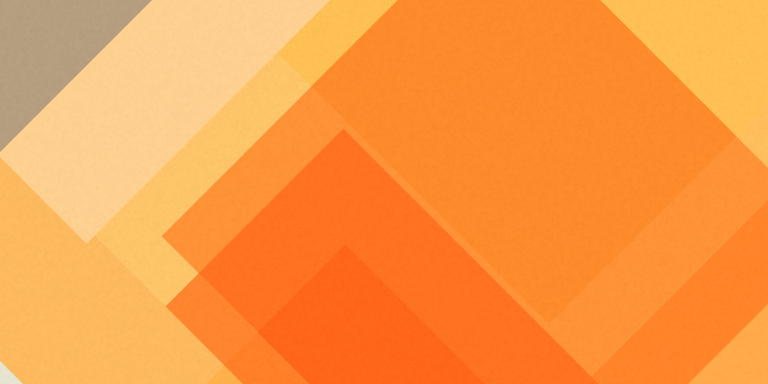
This background is drawn by a Shadertoy shader. Its source:

```glsl
const float FAR = 9.0;

float hash(vec2 cell) {
    vec3 q = fract(vec3(cell.xyx) * 0.1031);
    q += dot(q, q.yzx + 33.33);
    return fract((q.x + q.y) * q.z);
}

float valueNoise(vec2 p) {
    vec2 cell = floor(p), f = fract(p);
    f = f * f * (3.0 - 2.0 * f);
    float low = mix(hash(cell), hash(cell + vec2(1, 0)), f.x);
    float high = mix(hash(cell + vec2(0, 1)), hash(cell + vec2(1, 1)), f.x);
    return mix(low, high, f.y);
}

// Coverage of an axis-aligned box in diagonal coordinates
float boxMask(vec2 d, vec2 lo, vec2 hi, float soft) {
    vec2 inside = min(d - lo, hi - d);
    return smoothstep(-soft, soft, min(inside.x, inside.y));
}

vec3 panel(vec3 under, vec2 d, vec2 lo, vec2 hi, vec3 tint, float soft) {
    return mix(under, tint, boxMask(d, lo, hi, soft));
}

// Pale and yellow sheets at the back
vec3 backSheets(vec2 d, float soft) {
    vec3 yellow = vec3(0.996, 0.749, 0.329);
    vec3 honey = vec3(0.992, 0.769, 0.408);
    vec3 amber = vec3(0.992, 0.725, 0.365);
    vec3 warmAmber = vec3(0.996, 0.690, 0.290);
    vec3 peach = vec3(0.992, 0.816, 0.565);
    vec3 taupe = vec3(0.710, 0.620, 0.500);
    vec3 ivory = vec3(0.900, 0.890, 0.820);

    vec3 col = yellow;
    col = panel(col, d, vec2(0.860, -0.367), vec2(FAR, 0.586), honey, soft);
    col = panel(col, d, vec2(0.396, -FAR), vec2(FAR, -0.367), amber, soft);
    col = panel(col, d, vec2(1.536, -FAR), vec2(FAR, -0.367), warmAmber, soft);
    col = panel(col, d, vec2(0.396, -0.409), vec2(0.860, FAR), peach, soft);
    col = panel(col, d, vec2(-FAR), vec2(0.396, FAR), taupe, soft);
    col = panel(col, d, vec2(-FAR), vec2(FAR, -0.940), ivory, soft);
    return panel(col, d, vec2(2.276, 1.5625), vec2(FAR), vec3(0.996, 0.745, 0.360), soft);
}

// Large orange sheet with its darker overlaps
vec3 orangeSheets(vec3 col, vec2 d, float soft) {
    vec3 tangerine = vec3(0.998, 0.573, 0.212);
    vec3 orange = vec3(0.992, 0.545, 0.173);
    vec3 deepOrange = vec3(0.998, 0.518, 0.165);
    vec3 apricot = vec3(0.998, 0.663, 0.290);

    col = panel(col, d, vec2(1.036, -0.194), vec2(FAR, 1.5625), tangerine, soft);
    col = panel(col, d, vec2(1.036, 0.586), vec2(2.273, 1.5625), orange, soft);
    col = panel(col, d, vec2(2.521, 0.557), vec2(2.792, 1.5625), deepOrange, soft);
    return panel(col, d, vec2(2.792, 0.557), vec2(FAR, 1.5625), apricot, soft);
}

// Nested red corners in front
vec3 redSheets(vec3 col, vec2 d, float soft) {
    vec3 rim = vec3(0.998, 0.522, 0.184);
    vec3 deepRim = vec3(0.998, 0.500, 0.155);
    vec3 vermilion = vec3(1.000, 0.447, 0.133);
    vec3 scarlet = vec3(1.000, 0.400, 0.102);

    col = panel(col, d, vec2(1.229, -0.367), vec2(FAR, -0.194), rim, soft);
    col = panel(col, d, vec2(1.536, -0.367), vec2(FAR, -0.194), deepRim, soft);
    col = panel(col, d, vec2(1.229, -0.194), vec2(FAR, 0.559), vermilion, soft);
    return panel(col, d, vec2(1.536, -0.194), vec2(FAR, 0.263), scarlet, soft);
}

vec3 paperGrain(vec3 col, vec2 p, float strength) {
    float grain = 0.6 * valueNoise(p * 250.0) + 0.4 * valueNoise(p * 110.0 + 17.0);
    return col + strength * (grain - 0.5);
}

void mainImage(out vec4 fragColor, in vec2 fragCoord) {
    vec2 p = fragCoord / iResolution.y;
    float soft = 1.0 / iResolution.y;

    // Diagonal axes: x grows down-right, y grows up-right
    vec2 d = vec2(p.x - p.y + 1.0, p.x + p.y - 1.0);

    vec3 col = backSheets(d, soft);
    col = orangeSheets(col, d, soft);
    col = redSheets(col, d, soft);
    col = paperGrain(col, p, 0.03);
    fragColor = vec4(clamp(col, 0.0, 1.0), 1.0);
}
```
